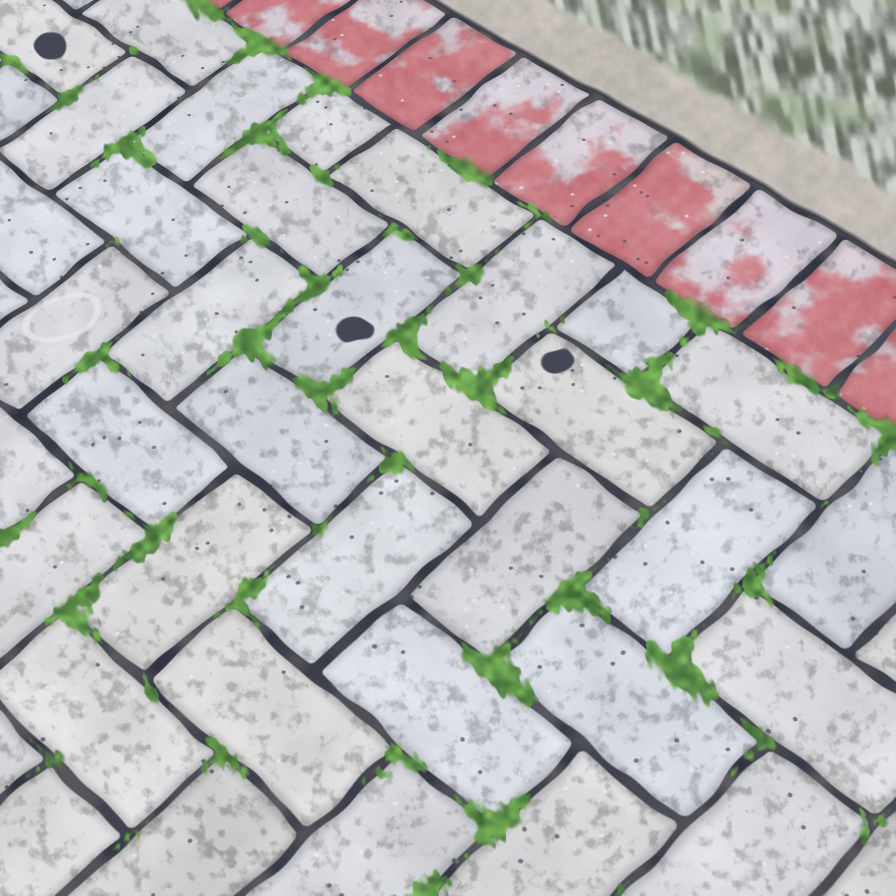
This texture is drawn by a Shadertoy shader. Its source:

```glsl
// Weathered herringbone paving in perspective, with grassy joints, a red brick border and a rough verge.

float hash(vec2 p) {
    return fract(sin(dot(p, vec2(127.1, 311.7))) * 43758.5453);
}

float noise(vec2 p) {
    vec2 i = floor(p), f = fract(p);
    f = f * f * (3.0 - 2.0 * f);
    return mix(mix(hash(i), hash(i + vec2(1, 0)), f.x),
               mix(hash(i + vec2(0, 1)), hash(i + 1.0), f.x), f.y);
}

float fbm(vec2 p) {
    float sum = 0.0, amp = 0.53;
    for (int i = 0; i < 4; i++) {
        sum += amp * noise(p);
        p = mat2(1.6, 1.2, -1.2, 1.6) * p + 7.3;
        amp *= 0.5;
    }
    return sum;
}

float roundedBox(vec2 p, vec2 halfSize, float r) {
    vec2 e = abs(p) - halfSize + r;
    return length(max(e, 0.0)) + min(max(e.x, e.y), 0.0) - r;
}

// Canvas point to paving grid, one unit per brick width
vec2 toGround(vec2 p) {
    mat2 axes = mat2(vec2(0.0784, -0.0865) + 0.0332 * p,
                     vec2(0.1012, 0.0894) - 0.0215 * p);
    return inverse(axes) * (p - vec2(0.0755, 0.3216)) + vec2(2, -1);
}

// Centre in xy, half size in zw
vec4 herringbone(vec2 q) {
    vec2 cell = floor(q);
    float k = mod(cell.x - cell.y, 4.0);
    if (k < 1.5) return vec4(cell + vec2(k < 0.5 ? 1.0 : 0.0, 0.5), 1.0, 0.5);
    return vec4(cell + vec2(0.5, k < 2.5 ? 0.0 : 1.0), 0.5, 1.0);
}

void mainImage(out vec4 fragColor, in vec2 fragCoord) {
    vec2 p = fragCoord / iResolution.xy;
    float aa = 9.0 / iResolution.y;
    vec2 q = toGround(p);
    q += 0.05 * (vec2(noise(q * 3.0), noise(q * 3.0 + 40.0)) - 0.5);
    float grain = fbm(p * 85.0), mottle = fbm(q * 2.2 + 9.0);
    bool border = q.y > 5.0;

    // Brick layout
    vec4 brick = herringbone(q);
    if (border) brick = vec4(floor(q.x - 0.3) + 0.8, 5.8, 0.5, 0.8);
    float d = roundedBox(q - brick.xy, brick.zw, 0.09);
    if (!border) d = max(d, q.y - 5.0);
    float id = hash(brick.xy);

    // Worn grey faces
    vec3 color = mix(vec3(0.67, 0.68, 0.70), vec3(0.84, 0.85, 0.875), smoothstep(0.18, 0.5, grain));
    color += 0.05 * (id - 0.5) + 0.12 * (mottle - 0.5);
    color += vec3(0.012, 0.0, -0.018) * (hash(brick.yx + 3.0) * 2.0 - 0.6);

    // Red faces, rubbed pale towards the far end
    if (border) {
        float worn = fbm(q * 2.8 + 20.0) + 0.32 * (q.y - 5.8) + 0.35 * (id - 0.5);
        vec3 red = mix(vec3(0.73, 0.39, 0.42), vec3(0.84, 0.57, 0.60), grain * 0.7 + mottle * 0.4);
        color = mix(red, color * vec3(0.98, 0.93, 0.94), smoothstep(0.42, 0.68, worn));
    }

    // Pits and pale chips
    vec2 pitCell = floor(q * 9.0);
    float pitRnd = hash(pitCell + 5.0);
    vec2 pitPos = fract(q * 9.0) - 0.3 - 0.4 * vec2(hash(pitCell + 11.0), hash(pitCell + 23.0));
    float pit = 1.0 - smoothstep(0.08, 0.24, length(pitPos));
    color = mix(color, vec3(0.36, 0.36, 0.40), pit * step(0.965, pitRnd) * 0.8);
    color = mix(color, vec3(0.93), pit * step(pitRnd, 0.03) * 0.7);

    // Dark round stains and a faint chalk ring
    vec2 stains[3] = vec2[3](vec2(0.395, 0.632), vec2(0.621, 0.597), vec2(0.057, 0.949));
    for (int i = 0; i < 3; i++) {
        float r = length((p - stains[i]) * vec2(1.0, 1.4)) + 0.008 * (noise(p * 60.0) - 0.5);
        color = mix(color, vec3(0.27, 0.28, 0.34), 1.0 - smoothstep(0.017, 0.021, r));
    }
    vec2 ringPos = p - vec2(0.068, 0.645);
    float ring = abs(length(vec2(ringPos.x, ringPos.y * 1.6 - ringPos.x * 0.4)) - 0.043 + 0.01 * noise(p * 30.0));
    color = mix(color, vec3(0.92), 0.7 * (1.0 - smoothstep(0.002, 0.006, ring)));

    // Joints of uneven width
    float gap = 0.018 + 0.038 * noise(q * 3.7 + 2.0);
    color *= 1.0 - 0.2 * smoothstep(-0.14, 0.0, d);
    vec3 jointColor = mix(vec3(0.18, 0.19, 0.25), vec3(0.36, 0.36, 0.38), noise(q * 6.0));
    color = mix(color, jointColor, smoothstep(-gap - aa, -gap + aa, d));

    // Grass tufts spreading along joints from the corners
    vec2 corner = floor(q + 0.5);
    float vigor = hash(corner + 31.0);
    vec2 drift = 0.3 * (vec2(hash(corner + 7.0), hash(corner + 13.0)) - 0.5);
    float blades = noise(vec2(p.x * 150.0 + p.y * 40.0, p.y * 75.0));
    float reach = length(q - corner - drift) * 0.36 - d * 0.9 + 0.13 * (blades - 0.5);
    float size = 0.17 * smoothstep(0.15, 1.0, vigor);
    float grass = (1.0 - smoothstep(size - 0.035, size + 0.015, reach)) * step(0.25, vigor);
    grass *= 1.0 - smoothstep(5.0, 5.2, q.y);
    vec3 green = mix(vec3(0.25, 0.42, 0.21), vec3(0.49, 0.75, 0.34), noise(p * 110.0 + 3.0));
    color = mix(color, green, grass * 0.92);

    // Sandy curb
    vec3 curb = mix(vec3(0.66, 0.64, 0.62), vec3(0.84, 0.81, 0.79), grain * 0.6 + mottle * 0.5);
    curb = mix(vec3(0.25, 0.25, 0.28), curb, smoothstep(6.61, 6.68, q.y));
    color = mix(color, curb, smoothstep(6.6 - aa, 6.6 + aa, q.y));

    // Streaky dry verge
    float streak = noise(vec2(p.x * 130.0 + p.y * 25.0, p.y * 42.0));
    float clump = fbm(p * 38.0 + 15.0);
    vec3 verge = mix(vec3(0.39, 0.42, 0.38), vec3(0.80, 0.82, 0.79), smoothstep(0.2, 0.75, streak * 0.6 + clump * 0.45));
    verge = mix(verge, vec3(0.58, 0.65, 0.51), 0.45 * smoothstep(0.5, 0.75, noise(p * 24.0)));
    color = mix(color, verge, smoothstep(7.28, 7.42, q.y + 0.2 * (clump - 0.5)));

    fragColor = vec4(clamp(color, 0.0, 1.0), 1.0);
}
```
